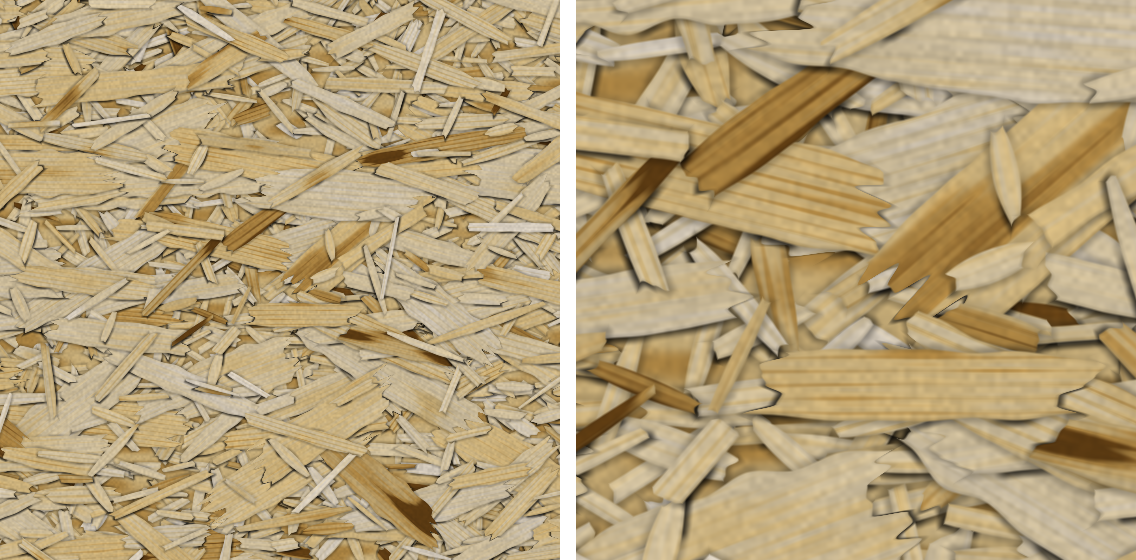
Left, the full canvas; right, a detail of the centre.
This texture is drawn by a WebGL 1 fragment shader. Its source:

```glsl
precision highp float;
// Oriented strand board: overlapping pale wood flakes with grain, stains and cracks.
uniform vec2 u_resolution;

const vec3 PALE  = vec3(0.88, 0.84, 0.78);
const vec3 SAND  = vec3(0.81, 0.745, 0.61);
const vec3 HONEY = vec3(0.765, 0.665, 0.46);
const vec3 AMBER = vec3(0.65, 0.50, 0.25);
const vec3 BARK  = vec3(0.36, 0.23, 0.07);

float hash(vec2 p) {
  vec3 q = fract(p.xyx * 0.1031);
  q += dot(q, q.yzx + 33.33);
  return fract((q.x + q.y) * q.z);
}

vec4 hash4(vec2 p) {
  vec4 q = fract(p.xyxy * vec4(0.1031, 0.1030, 0.0973, 0.1099));
  q += dot(q, q.wzxy + 33.33);
  return fract((q.xxyz + q.yzzw) * q.zywx);
}

float noise(vec2 p) {
  vec2 i = floor(p), f = fract(p);
  f = f * f * (3.0 - 2.0 * f);
  vec2 e = vec2(0.0, 1.0);
  return mix(mix(hash(i), hash(i + e.yx), f.x),
             mix(hash(i + e.xy), hash(i + e.yy), f.x), f.y);
}

// Wood colour from pale (0) to bark (1)
vec3 woodRamp(float tone) {
  vec3 c = mix(PALE, SAND, smoothstep(0.0, 0.3, tone));
  c = mix(c, HONEY, smoothstep(0.3, 0.55, tone));
  c = mix(c, AMBER, smoothstep(0.55, 0.82, tone));
  return mix(c, BARK, smoothstep(0.82, 1.1, tone));
}

// Signed depth inside a flake with tapered sides and splintered ends
float flakeDepth(vec2 q, vec2 halfSize, vec4 rnd, float seed) {
  float along = q.x / halfSize.x;
  float width = halfSize.y * (1.0 - 0.6 * rnd.x * along * along);
  width -= halfSize.y * 0.2 * noise(vec2(q.x * 35.0, seed));
  float splinter = halfSize.y * 0.9 * noise(vec2(q.y * 170.0, seed + 7.0));
  float skew = (rnd.y - 0.5) * 1.4;
  return min(width - abs(q.y), halfSize.x - splinter - abs(q.x + q.y * skew));
}

// Growth rings, fine fibres and brown stains along the flake
vec3 flakeColor(vec2 q, float tone, vec4 rnd, float seed) {
  float warp = 5.0 * noise(vec2(q.x * 5.0, q.y * 14.0) + seed);
  float ring = 0.5 + 0.5 * sin(q.y * mix(480.0, 900.0, rnd.x) + warp);
  float fibre = noise(vec2(q.x * 22.0, q.y * 330.0) + seed) - 0.5;
  float patchy = noise(vec2(q.x * 10.0, q.y * 38.0) + seed);
  float stain = smoothstep(0.62, 0.9, patchy) * smoothstep(0.55, 1.0, rnd.z);
  float t = tone + ring * ring * ring * 0.22 * rnd.w + fibre * 0.22;
  t += (patchy - 0.5) * 0.16 + stain * 0.5;
  return woodRamp(t) * (0.95 + 0.09 * rnd.y + 0.12 * fibre);
}

// One scattered layer of flakes painted over the colour below
vec3 paintFlakes(vec3 color, vec2 p, float cell, vec2 size, float spread,
                 float density, float toneBias, float layer) {
  vec2 home = floor(p / cell);
  for (int j = -1; j <= 1; j++) {
    for (int i = -1; i <= 1; i++) {
      vec2 id = home + vec2(float(i), float(j));
      vec2 key = id + layer * vec2(37.0, 61.0) + 101.0;
      vec4 place = hash4(key);
      if (place.w > density) continue;
      vec4 rnd = hash4(key + 419.0);
      vec4 look = hash4(key + 853.0);
      float turn = place.z * 2.0 - 1.0;
      float angle = spread * turn * (0.4 + 0.6 * abs(turn));
      float c = cos(angle), s = sin(angle);
      vec2 d = p - (id + place.xy) * cell;
      vec2 q = vec2(c * d.x + s * d.y, c * d.y - s * d.x);
      vec2 halfSize = size * vec2(0.55 + 0.45 * rnd.z, 0.5 + 0.8 * rnd.w);
      float seed = floor(look.x * 90.0) + layer;
      float depth = flakeDepth(q, halfSize, rnd, seed);
      if (depth < -0.008) continue;

      // Broken contact shadow, stronger on the lower side
      float side = mix(1.0, 0.35, smoothstep(-0.004, 0.004, q.y));
      float gap = smoothstep(0.45, 0.8, noise(p * 42.0 + seed));
      float nearEdge = smoothstep(-0.006, 0.0, depth);
      color *= 1.0 - nearEdge * side * (0.22 + 0.5 * gap);

      float tone = toneBias + 0.34 * look.y + 0.42 * pow(look.z, 9.0);
      vec3 wood = flakeColor(q, tone, look, seed);
      wood *= 1.0 - 0.13 * side * (1.0 - smoothstep(0.0, 0.003, depth));
      color = mix(color, wood, smoothstep(-0.0009, 0.0009, depth));
    }
  }
  return color;
}

void main() {
  vec2 p = gl_FragCoord.xy / min(u_resolution.x, u_resolution.y);
  vec3 color = woodRamp(0.45 + 0.4 * noise(p * vec2(20.0, 60.0)));

  // Bed of small chips
  for (int i = 0; i < 3; i++)
    color = paintFlakes(color, p, 0.06, vec2(0.052, 0.011), 1.5, 0.9, 0.1, float(i));

  // Long strands interleaved with medium ones and loose chips
  for (int i = 0; i < 3; i++) {
    float n = float(i);
    color = paintFlakes(color, p, 0.22, vec2(0.2, 0.042), 0.75, 0.8, 0.19, 5.0 + n);
    color = paintFlakes(color, p, 0.07, vec2(0.05, 0.009), 1.4, 0.3, 0.1, 10.0 + n);
    color = paintFlakes(color, p, 0.13, vec2(0.12, 0.019), 0.9, 0.45, 0.18, 15.0 + n);
  }

  // Pale slivers on top, then fine surface roughness
  color = paintFlakes(color, p, 0.13, vec2(0.08, 0.008), 1.7, 0.35, -0.06, 20.0);
  color *= 0.95 + 0.1 * noise(p * 260.0);
  gl_FragColor = vec4(color, 1.0);
}
```
